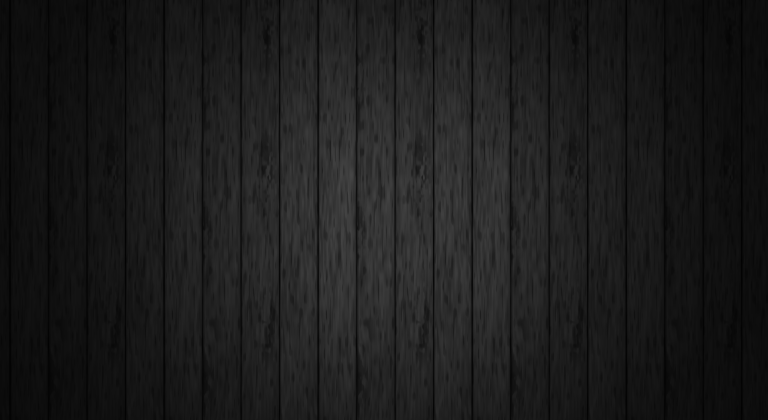
This texture is drawn by a Shadertoy shader. Its source:

```glsl
#define PLANK_WIDTH 0.0917
#define FIRST_SEAM 0.0238
#define SEAM_HALF 0.0017
#define GLOW_CENTER vec2(0.505, 0.49)
#define GLOW_RADIUS 0.58
#define GLOW_LEVEL 0.175
#define EDGE_LEVEL 0.038
#define GRAIN_DEPTH 0.62
#define PORE_DEPTH 0.24
#define KNOT_DEPTH 0.5
#define KNOT_SPACING 0.35

float hash(vec2 p) {
    return fract(sin(dot(p, vec2(127.1, 311.7))) * 43758.5453);
}

float noise(vec2 p) {
    vec2 cell = floor(p), f = fract(p);
    f = f * f * (3.0 - 2.0 * f);
    float low = mix(hash(cell), hash(cell + vec2(1, 0)), f.x);
    float high = mix(hash(cell + vec2(0, 1)), hash(cell + vec2(1, 1)), f.x);
    return mix(low, high, f.y);
}

// Long vertical fibres, finer octaves stronger, signed around zero
float fibres(vec2 p) {
    float sum = 0.0, weight = 0.18;
    vec2 scale = vec2(75.0, 4.0);
    for (int i = 0; i < 3; i++) {
        sum += weight * (noise(p * scale) - 0.5);
        scale *= vec2(1.9, 3.0);
        weight *= 1.6;
    }
    return sum;
}

// Short, thin dark dashes
float pores(vec2 p) {
    return smoothstep(0.62, 0.88, noise(p * vec2(210.0, 32.0) + 41.0));
}

// Growth rings: contours of a stretched noise field
float rings(vec2 p) {
    float field = noise(p * vec2(26.0, 2.2)) + 0.2 * noise(p * vec2(60.0, 9.0));
    return sin(field * 46.0);
}

// Rough dark spots, grouped in bands along two of every four planks
float knots(float across, float y, float kind) {
    float isRight = step(1.5, kind) * step(kind, 2.5);
    float isLeft = step(0.5, kind) * step(kind, 1.5);
    float shift = mix(0.45, 0.58, isRight);
    float along = (fract((y - shift) / KNOT_SPACING + 0.5) - 0.5) * KNOT_SPACING;
    float band = exp(-pow(along / 0.085, 2.0));
    float side = isRight * exp(-pow((across - 0.68) / 0.2, 2.0))
               + isLeft * exp(-pow(across / 0.2, 2.0));
    float spots = 0.6 * noise(vec2(across * 9.0 + kind * 17.0, y * 36.0))
                + 0.4 * noise(vec2(across * 20.0 + kind * 5.0, y * 90.0));
    return band * side * smoothstep(0.42, 0.66, spots);
}

void mainImage(out vec4 fragColor, in vec2 fragCoord) {
    vec2 p = fragCoord / iResolution.y;
    float aspect = iResolution.x / iResolution.y;
    float pixel = 1.0 / iResolution.y;

    // Plank layout, with four kinds in turn
    float column = (p.x - FIRST_SEAM) / PLANK_WIDTH;
    float kind = mod(floor(column), 4.0);
    float across = fract(column);
    vec2 wood = vec2(across * PLANK_WIDTH + kind * 3.7, p.y + kind * 5.3);
    wood.x += 0.005 * (noise(wood * vec2(18.0, 5.0)) - 0.5);

    // Wood surface
    float tone = 1.03 + GRAIN_DEPTH * fibres(wood) + 0.045 * rings(wood);
    tone += 0.08 * (noise(wood * vec2(24.0, 3.0)) - 0.5);
    tone -= PORE_DEPTH * pores(wood);
    tone *= kind < 0.5 ? 1.05 : kind < 1.5 ? 0.97 : kind < 2.5 ? 0.97 : 1.03;
    tone *= 1.0 - KNOT_DEPTH * knots(across, p.y, kind);

    // Seams: broken dark groove, soft shade and a faint lit right edge
    float seamKind = mod(floor(column + 0.5), 4.0);
    float strength = seamKind < 0.5 || seamKind > 2.5 ? 0.78 : 0.6;
    float wear = noise(vec2(seamKind * 9.0 + 3.0, p.y * 42.0));
    strength *= 0.74 + 0.36 * wear;
    float offset = (column - floor(column + 0.5)) * PLANK_WIDTH;
    float soft = max(0.0012, 0.6 * pixel);
    float groove = 1.0 - smoothstep(SEAM_HALF - soft, SEAM_HALF + soft, abs(offset));
    float shade = exp(-abs(offset) / 0.005);
    float lip = exp(-pow((offset - 0.0062) / 0.002, 2.0));
    tone *= (1.0 - strength * groove) * (1.0 - 0.26 * shade);
    tone += 0.09 * lip * (0.5 + wear);

    // Round glow fading into dark sides
    float radius = length(p - GLOW_CENTER * vec2(aspect, 1.0)) / GLOW_RADIUS;
    float light = EDGE_LEVEL + GLOW_LEVEL * exp(-radius * radius);
    fragColor = vec4(vec3(light * max(tone, 0.0)), 1.0);
}
```
